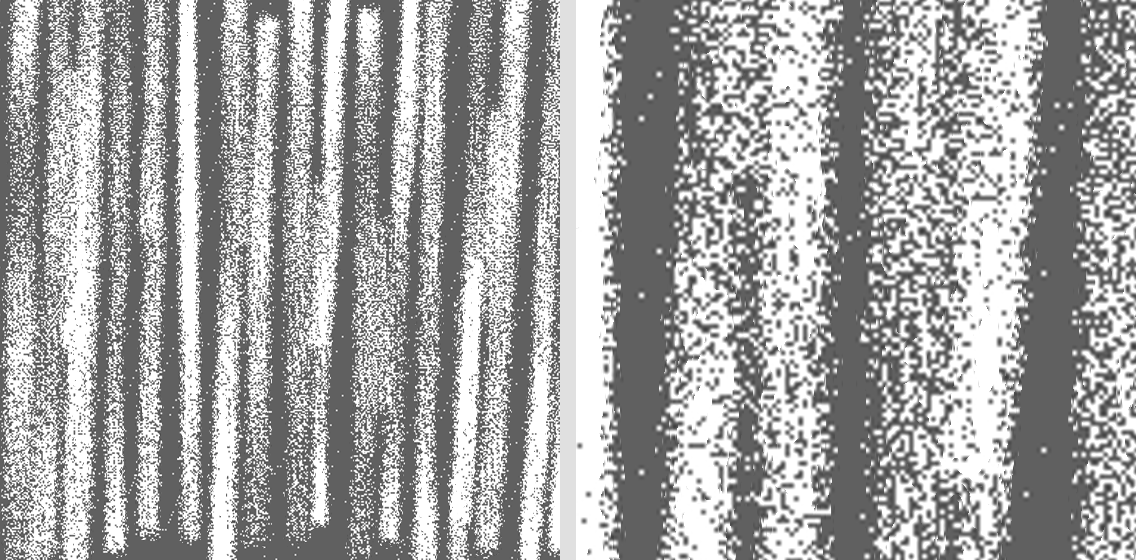
Left: the whole. Right: its middle third, enlarged.
Write a Shadertoy shader that draws this texture.

```glsl
// Grainy vertical chalk strokes in white on a flat grey ground.

float hash(vec2 p) {
    return fract(sin(dot(p, vec2(127.1, 311.7))) * 43758.5453);
}

float noise(vec2 p) {
    vec2 i = floor(p), f = fract(p);
    f = f * f * (3.0 - 2.0 * f);
    return mix(mix(hash(i), hash(i + vec2(1, 0)), f.x),
               mix(hash(i + vec2(0, 1)), hash(i + vec2(1, 1)), f.x), f.y);
}

// Chalk density of one stroke: soft sides, wavering axis, uneven pressure
float stroke(vec2 uv, float axis, float halfWidth, float low, float high, float seed) {
    float lean = mix(-0.015, 0.035, hash(vec2(seed, 3.0))) + 0.02 * axis;
    float center = axis + lean * (uv.y - 0.5)
                 + 0.014 * (noise(vec2(seed * 7.3, uv.y * 3.5)) - 0.5);
    halfWidth += 0.010 * (noise(vec2(seed * 5.1, uv.y * 5.0)) - 0.5);
    float side = 1.0 - smoothstep(0.25, 1.0, abs(uv.x - center) / halfWidth);
    float ends = smoothstep(low, low + 0.03, uv.y)
               * (1.0 - smoothstep(high - 0.03, high, uv.y));
    float pressure = mix(0.35, 1.2, smoothstep(0.1, 0.9, noise(vec2(seed * 9.7, uv.y * 2.8))));
    return clamp(side * ends * pressure, 0.0, 1.0);
}

float chalkDensity(vec2 uv) {
    float bare = 1.0;

    // Long strokes, side by side, wider and hazier at the left
    for (int i = -1; i < 17; i++) {
        float k = float(i) + 40.0;
        float axis = (float(i) + 0.5 + 0.4 * (hash(vec2(k, 1.0)) - 0.5)) / 16.0;
        float haze = 1.0 - smoothstep(0.08, 0.26, axis);
        float halfWidth = mix(0.023, 0.033, hash(vec2(k, 2.0))) + 0.007 * haze;
        float low = mix(-0.09, 0.06, hash(vec2(k, 4.0)));
        float high = mix(0.97, 1.10, hash(vec2(k, 5.0)));
        bare *= 1.0 - (1.0 - 0.25 * haze) * stroke(uv, axis, halfWidth, low, high, k);
    }

    // Short strokes that fill some of the gaps
    for (int i = 0; i < 7; i++) {
        float k = float(i) + 80.0;
        float axis = (float(i) + hash(vec2(k, 1.0))) / 7.0;
        float low = mix(-0.1, 0.6, hash(vec2(k, 4.0)));
        float high = low + mix(0.3, 0.6, hash(vec2(k, 5.0)));
        bare *= 1.0 - 0.8 * stroke(uv, axis, 0.026, low, high, k);
    }

    // Fine streaks and small clumps
    float streaks = noise(uv * vec2(120.0, 7.0)) - 0.5;
    float clumps = noise(uv * vec2(95.0, 70.0)) - 0.5;
    float density = 1.0 - bare;
    return density * (1.0 + 0.3 * streaks + 0.25 * clumps);
}

// Catmull-Rom weights of four neighbouring grains
vec4 cubicWeights(float t) {
    float t2 = t * t, t3 = t2 * t;
    return 0.5 * vec4(-t3 + 2.0 * t2 - t, 3.0 * t3 - 5.0 * t2 + 2.0,
                      -3.0 * t3 + 4.0 * t2 + t, t3 - t2);
}

void mainImage(out vec4 fragColor, in vec2 fragCoord) {
    vec2 uv = fragCoord / iResolution.xy;
    float density = chalkDensity(uv);

    // Square grains, on or off, joined with crisp cubic edges
    vec2 p = uv * 380.0 - 0.5;
    vec2 cell = floor(p);
    vec4 wx = cubicWeights(p.x - cell.x);
    vec4 wy = cubicWeights(p.y - cell.y);
    float chalk = 0.0;
    for (int j = 0; j < 4; j++) {
        for (int i = 0; i < 4; i++) {
            float grain = step(hash(cell + vec2(i, j) + 17.0), density);
            chalk += wx[i] * wy[j] * grain;
        }
    }

    vec3 ground = vec3(0.376);
    vec3 white = vec3(1.0);
    fragColor = vec4(clamp(mix(ground, white, chalk), 0.0, 1.0), 1.0);
}
```
